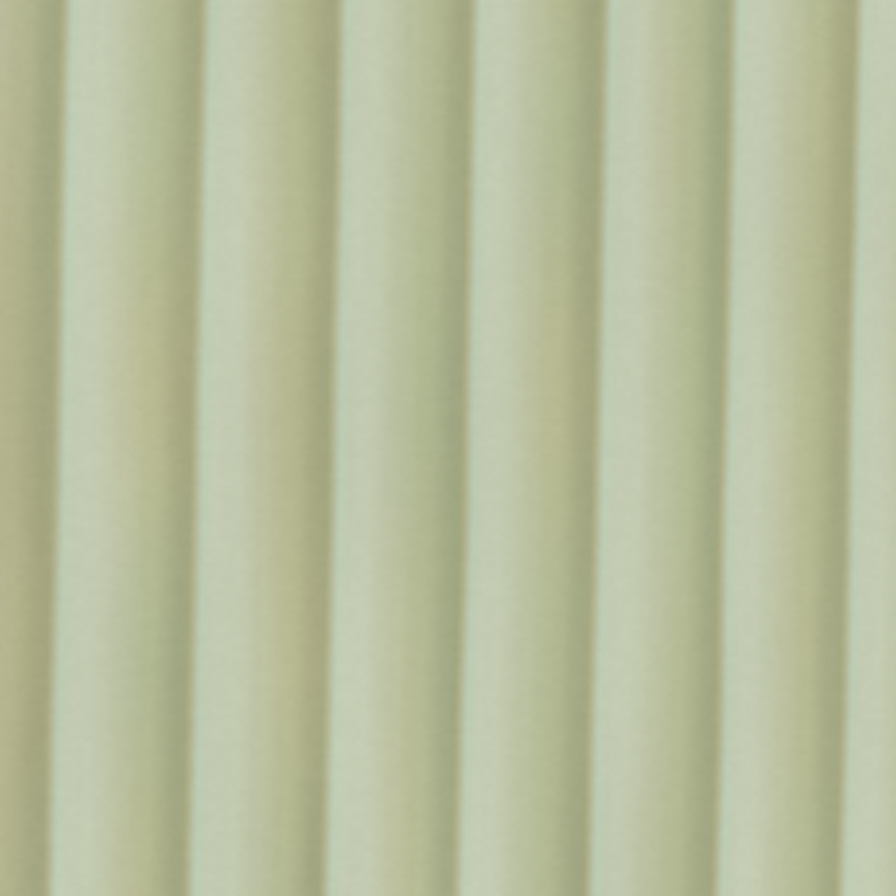
A three.js fragment shader for this texture:

```glsl
varying vec2 vUv;

float hash(vec2 p) {
  p = fract(p * vec2(0.1031, 0.1137));
  p += dot(p, p.yx + 33.33);
  return fract((p.x + p.y) * p.x * 7.31);
}

float noise(vec2 p) {
  vec2 i = floor(p);
  vec2 f = fract(p);
  f = f * f * (3.0 - 2.0 * f);
  return mix(mix(hash(i), hash(i + vec2(1.0, 0.0)), f.x),
             mix(hash(i + vec2(0.0, 1.0)), hash(i + vec2(1.0, 1.0)), f.x), f.y);
}

// Rib coordinate: whole numbers fall on the seams, which lean and narrow to the right
float ribCoordinate(vec2 uv) {
  float lean = 0.0195 * (uv.y - 0.5);
  float wobble = 0.003 * (noise(vec2(uv.x * 7.0, uv.y * 5.0) + 20.0) - 0.5);
  float u = (uv.x - lean + wobble - 0.063) / 0.157;
  return (1.0 - sqrt(1.0 - 0.0408 * u)) / 0.0204;
}

void main() {
  vec3 paleSage = vec3(0.765, 0.797, 0.698);
  vec3 softSage = vec3(0.742, 0.762, 0.640);
  vec3 olive = vec3(0.708, 0.728, 0.575);
  vec3 seamShade = vec3(0.640, 0.658, 0.510);

  float rib = ribCoordinate(vUv) + 0.045;
  float id = floor(rib);
  float t = rib - id;

  // Rounded rib: quick rise from the seam, pale face, slow fall into shade
  float drift = 0.08 * (noise(vec2(id * 5.3 + 9.0, vUv.y * 3.0)) - 0.5);
  float s = t + drift * smoothstep(0.1, 0.4, t) * smoothstep(1.0, 0.7, t);
  vec3 color = mix(paleSage, softSage, smoothstep(0.28, 0.54, s));
  color = mix(color, olive, smoothstep(0.46, 0.76, s));
  color = mix(color, seamShade, smoothstep(0.72, 0.98, s));
  color = mix(seamShade, color, smoothstep(0.0, 0.12, t));

  // Cool and warm fringes beside the seam
  color += vec3(-0.022, 0.004, 0.004) * exp(-pow((t - 0.12) / 0.04, 2.0));
  color += vec3(0.016, 0.002, -0.012) * exp(-pow((t - 0.035) / 0.025, 2.0));

  // Blotchy tan and green tints, with a darker left border
  float tint = noise(vec2(rib * 1.6 + 3.0, vUv.y * 3.5)) - 0.5;
  color += vec3(0.026, -0.004, -0.014) * tint * smoothstep(0.3, 0.65, t);
  color += 0.018 * (noise(vUv * vec2(6.0, 4.0) + 41.0) - 0.5);
  color -= vec3(0.012, 0.024, 0.020) * smoothstep(0.08, 0.0, vUv.x);

  // Faint vertical streaks and fine woven grain
  color += 0.008 * (noise(vec2(rib * 16.0 + 60.0, vUv.y * 4.0)) - 0.5);
  color += 0.010 * (noise(vUv * vec2(90.0, 130.0)) - 0.5);
  color += 0.008 * (noise(vUv * 230.0 + 17.0) - 0.5);

  gl_FragColor = vec4(color, 1.0);
}
```
